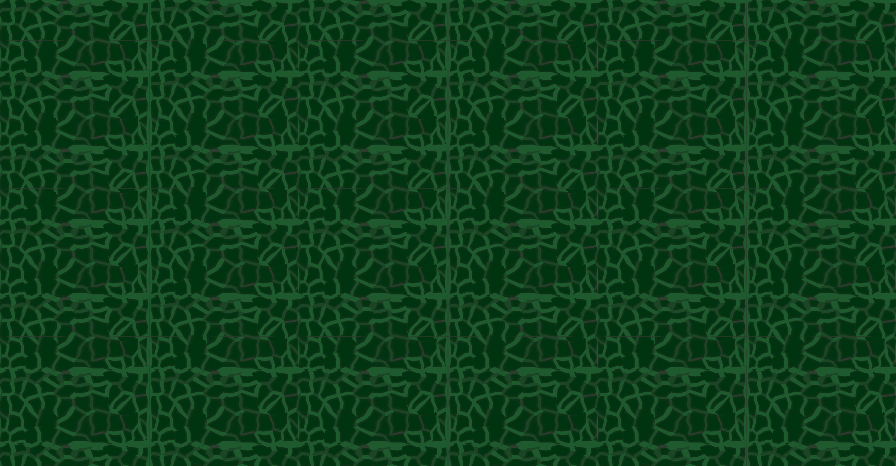
Reproduce this pattern procedurally as a WebGL 2 fragment shader.

```glsl
#version 300 es
precision highp float;
// Dark green crackle print: a wide tile of irregular cells split by pale veins,
// repeated six times across and a little over six times down. Veins come from
// wrapped Voronoi borders; worn green bands and grey hairlines follow the joins.

uniform vec2 u_resolution;
out vec4 outColor;

const float TILES_ACROSS = 6.0;
const float TILE_HEIGHT = 0.496;          // relative to a tile width of 1
const vec2 CELLS = vec2(10.0, 5.0);       // cells in one tile
const float GRAIN = 1.0 / 128.0;          // unit for line widths
const float TAU = 6.2832;

const vec3 CELL_GREEN = vec3(0.00, 0.20, 0.06);
const vec3 RIM_GREEN = vec3(0.05, 0.20, 0.09);
const vec3 VEIN_GREEN = vec3(0.12, 0.35, 0.18);
const vec3 DULL_GREEN = vec3(0.11, 0.27, 0.15);
const vec3 HAIR_GREY = vec3(0.18, 0.23, 0.18);

float hash(vec2 p) {
    return fract(sin(dot(p, vec2(127.1, 311.7))) * 43758.5453);
}

vec2 wrapCell(vec2 id) {
    return mod(id, CELLS);
}

// Smooth 1D noise that repeats after the given period.
float noiseLoop(float x, float period, float seed) {
    float i = floor(x), f = fract(x);
    float a = hash(vec2(mod(i, period), seed));
    float b = hash(vec2(mod(i + 1.0, period), seed));
    return mix(a, b, f * f * (3.0 - 2.0 * f));
}

// Triangle wave from -1 to 1.
vec2 zigzag(vec2 x) {
    return 4.0 * abs(fract(x) - 0.5) - 1.0;
}

// Cell centre, in tile widths.
vec2 cellCentre(vec2 id, vec2 cellSize) {
    vec2 w = wrapCell(id);
    vec2 jitter = vec2(hash(w + 3.7), hash(w + 19.3));
    return (id + 0.5 + 0.9 * (jitter - 0.5)) * cellSize;
}

// x: signed distance to the nearest vein, y: random tone of that vein.
vec2 veins(vec2 p, vec2 cellSize, float extraWidth) {
    vec2 base = floor(p / cellSize);
    vec2 nearId = base, nearPos = vec2(0.0);
    float best = 1e3;
    for (int j = -2; j <= 2; j++)
    for (int i = -2; i <= 2; i++) {
        vec2 id = base + vec2(i, j);
        vec2 c = cellCentre(id, cellSize);
        float d = distance(p, c);
        if (d < best) { best = d; nearId = id; nearPos = c; }
    }
    vec2 result = vec2(1e3, 0.0);
    for (int j = -2; j <= 2; j++)
    for (int i = -2; i <= 2; i++) {
        if (i == 0 && j == 0) continue;
        vec2 id = nearId + vec2(i, j);
        vec2 c = cellCentre(id, cellSize);
        float border = dot(0.5 * (nearPos + c) - p, normalize(c - nearPos));
        float tone = fract(hash(wrapCell(id) + 7.1) + hash(wrapCell(nearId) + 7.1));
        // Some borders stay open, joining cells into hooked shapes.
        if (tone > 0.91) continue;
        float d = border - GRAIN * mix(1.6, 0.7, tone) - extraWidth;
        if (d < result.x) result = vec2(d, tone);
    }
    return result;
}

// Distance to the nearest of evenly spaced lines.
float lineDistance(float x, float spacing, float offset) {
    return abs(mod(x - offset + 0.5 * spacing, spacing) - 0.5 * spacing);
}

float coverage(float d, float aa) {
    return 1.0 - smoothstep(-0.5 * aa, 0.5 * aa, d);
}

void main() {
    // Tile widths, measured right and down from the top left corner.
    float scale = TILES_ACROSS / u_resolution.x;
    vec2 p = vec2(gl_FragCoord.x, u_resolution.y - gl_FragCoord.y) * scale;
    float aa = 0.8 * scale;
    vec2 tileSize = vec2(1.0, TILE_HEIGHT);
    vec2 t = p / tileSize;

    // A periodic stretch enlarges the lower middle cells; a zigzag kinks veins.
    vec2 stretch = vec2(0.04, 0.022) * sin(TAU * (t - vec2(0.0, 0.1)));
    vec2 kink = 0.006 * zigzag(vec2(5.0 * t.y + t.x, 7.0 * t.x - t.y));
    float dripZone = 1.0 - smoothstep(0.08, 0.36, fract(t.y));
    vec2 vein = veins(p + stretch + kink, tileSize / CELLS, 0.9 * GRAIN * dripZone);

    // Short ragged bands along tile tops and sides; every second side is wider.
    float topBand = lineDistance(p.y, TILE_HEIGHT, 0.0)
        - GRAIN * mix(-1.5, 3.2, noiseLoop(t.x * 16.0, 16.0, 5.0));
    float sideNoise = noiseLoop(t.y * 7.0, 7.0, 11.0);
    float side = lineDistance(p.x, 1.0, 0.0) - GRAIN * mix(-1.0, 1.4, sideNoise);
    float wideSide = lineDistance(p.x, 2.0, 1.0) - GRAIN * mix(0.8, 3.2, sideNoise);
    float band = min(topBand, min(side, wideSide));

    // Cells with a paler rim, then veins, then bands.
    float edge = min(vein.x, band);
    vec3 color = mix(RIM_GREEN, CELL_GREEN, smoothstep(0.8 * GRAIN, 1.9 * GRAIN, edge));
    vec3 veinColor = mix(VEIN_GREEN, DULL_GREEN, smoothstep(0.42, 0.52, vein.y));
    veinColor = mix(veinColor, HAIR_GREY, smoothstep(0.82, 0.86, vein.y));
    color = mix(color, veinColor, coverage(vein.x, aa));
    color = mix(color, VEIN_GREEN, coverage(band, aa));

    // Broken grey hairlines at the joins of each two by two block.
    float hairX = lineDistance(p.x, 2.0, 1.0) - 0.4 * GRAIN;
    float hairY = lineDistance(p.y, 2.0 * TILE_HEIGHT, 0.27) - 0.4 * GRAIN;
    float wearX = smoothstep(0.3, 0.6, noiseLoop(t.y * 9.0, 18.0, 23.0));
    float wearY = smoothstep(0.4, 0.7, noiseLoop(t.x * 11.0, 22.0, 31.0));
    float hair = max(coverage(hairX, aa) * wearX, coverage(hairY, aa) * wearY);
    color = mix(color, HAIR_GREY, 0.75 * hair);

    outColor = vec4(color, 1.0);
}
```
